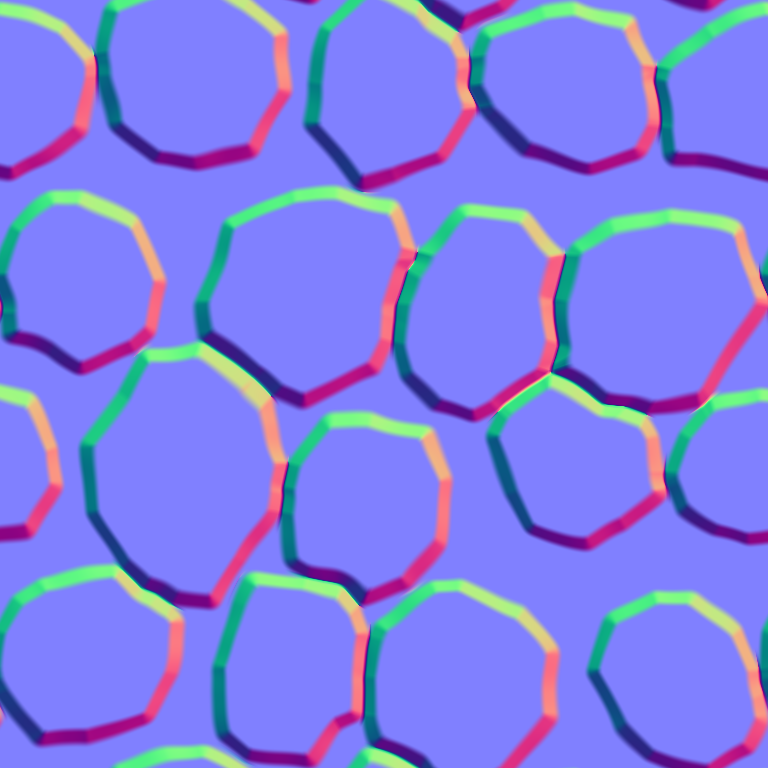
This texture map is drawn by a WebGL 2 fragment shader. Its source:

```glsl
#version 300 es
precision highp float;

uniform vec2 u_resolution;
out vec4 fragColor;

const float TAU = 6.2831853;
const float GRID = 4.0;
const int CORNERS = 11;

vec2 hash2(vec2 p) {
    vec3 q = fract(vec3(p.xyx) * vec3(0.1031, 0.1030, 0.0973));
    q += dot(q, q.yzx + 33.33);
    return fract((q.xx + q.yz) * q.zy);
}

float gradientAt(vec2 cell, vec2 offset) {
    float angle = TAU * hash2(cell + 71.0).x;
    return dot(vec2(cos(angle), sin(angle)), offset);
}

float gradientNoise(vec2 p) {
    vec2 i = floor(p), f = fract(p);
    vec2 u = f * f * f * (f * (f * 6.0 - 15.0) + 10.0);
    vec2 e = vec2(1.0, 0.0);
    float low = mix(gradientAt(i, f), gradientAt(i + e, f - e), u.x);
    float high = mix(gradientAt(i + e.yx, f - e.yx), gradientAt(i + 1.0, f - 1.0), u.x);
    return mix(low, high, u.y);
}

// Corner of an uneven, stretched stone outline around its centre
vec2 stoneCorner(int index, vec2 seed, float radius, float stretch, vec2 axis) {
    float k = float(index % CORNERS);
    vec2 rnd = hash2(seed * 7.0 + vec2(k * 3.7, k * 1.9 + 5.0));
    float angle = TAU * (k + 0.75 * rnd.x) / float(CORNERS);
    vec2 corner = radius * (0.9 + 0.2 * rnd.y) * vec2(cos(angle), sin(angle));
    return corner + axis * dot(corner, axis) * stretch;
}

// Signed distance to one stone, negative inside
float stoneDistance(vec2 p, vec2 seed, float rounding) {
    vec2 rnd = hash2(seed + 19.0);
    float radius = mix(0.085, 0.122, rnd.x);
    float stretch = 0.3 * rnd.y;
    float tilt = TAU * hash2(seed + 43.0).x;
    vec2 axis = vec2(cos(tilt), sin(tilt));
    float nearest = 1.0, side = 1.0;
    vec2 a = stoneCorner(CORNERS - 1, seed, radius, stretch, axis);
    for (int i = 0; i < CORNERS; i++) {
        vec2 b = stoneCorner(i, seed, radius, stretch, axis);
        vec2 edge = a - b, w = p - b;
        vec2 gap = w - edge * clamp(dot(w, edge) / dot(edge, edge), 0.0, 1.0);
        nearest = min(nearest, dot(gap, gap));
        bvec3 crossing = bvec3(p.y >= b.y, p.y < a.y, edge.x * w.y > edge.y * w.x);
        if (all(crossing) || !any(crossing)) side = -side;
        a = b;
    }
    return side * sqrt(nearest) - rounding;
}

// Distance to all stones, kept apart by a narrow groove
float pavingDistance(vec2 uv, float groove) {
    vec2 wobble = vec2(gradientNoise(uv * 11.0), gradientNoise(uv * 11.0 + 37.0));
    vec2 p = (uv + 0.012 * wobble) * GRID;
    float first = 1.0, second = 1.0;
    for (int y = -1; y <= 1; y++) {
        float row = floor(p.y) + float(y);
        float shift = 0.5 * mod(row, 2.0);
        for (int x = -1; x <= 1; x++) {
            vec2 cell = vec2(floor(p.x - shift) + float(x), row);
            vec2 seed = mod(cell, GRID) + 3.0;
            vec2 centre = cell + vec2(shift, 0.0) + 0.5 + 0.3 * (hash2(seed) - 0.5);
            vec2 local = p - centre;
            if (dot(local, local) > 0.9) continue;
            float d = stoneDistance(local / GRID, seed, 0.012);
            second = min(second, max(first, d));
            first = min(first, d);
        }
    }
    return max(first, 0.5 * (first - second) + groove);
}

// Soft bevel: flat on both sides, leaning outward along the outline
vec3 bevelNormal(vec2 uv, float reach) {
    vec2 slope = vec2(0.0);
    float distance = 0.0;
    for (int i = 0; i < 3; i++) {
        float angle = TAU * (float(i) + 0.25) / 3.0;
        vec2 probe = vec2(cos(angle), sin(angle));
        float d = pavingDistance(uv + probe * reach, 0.008);
        slope += probe * d;
        distance += d / 3.0;
    }
    vec2 outward = slope / max(length(slope), 0.0001);
    float lean = 0.98 * (1.0 - smoothstep(0.004, 0.0138, abs(distance)));
    return vec3(outward * lean, 1.0 - lean);
}

void main() {
    vec2 uv = gl_FragCoord.xy / u_resolution;
    vec3 normal = bevelNormal(uv, 0.004);
    fragColor = vec4(0.5 + 0.5 * normal, 1.0);
}
```
